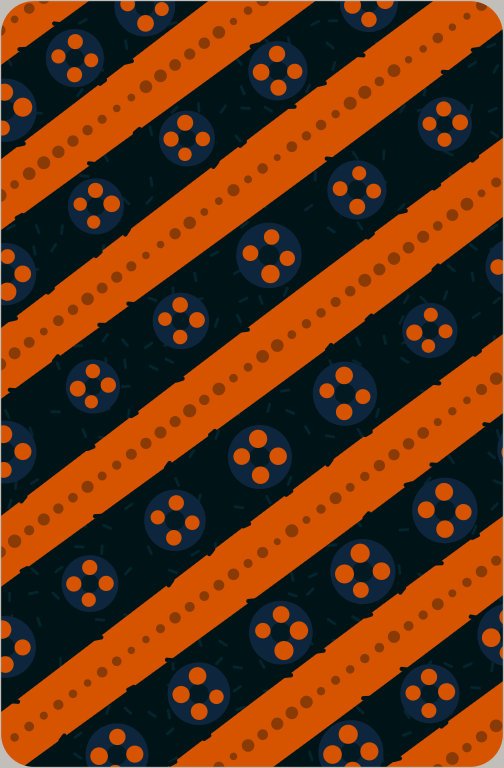
This pattern is drawn by a Shadertoy shader. Its source:

```glsl
const float SLOPE = 0.745;
const vec3 ORANGE = vec3(0.84, 0.33, 0.0);
const vec3 DARK = vec3(0.0, 0.08, 0.09);
const vec3 NAVY = vec3(0.05, 0.15, 0.24);

float hash(vec2 p) {
    return fract(sin(dot(p, vec2(127.1, 311.7))) * 43758.5453);
}

// Antialiased coverage of a signed distance
float fill(float d) {
    return clamp(0.5 - d * iResolution.y, 0.0, 1.0);
}

float capsule(vec2 p, float angle, float halfLength, float radius) {
    float c = cos(angle), s = sin(angle);
    p = vec2(c * p.x + s * p.y, c * p.y - s * p.x);
    p.x -= clamp(p.x, -halfLength, halfLength);
    return length(p) - radius;
}

// Slanted height of a lane: bands at whole numbers, discs at halves
float laneHeight(float n) {
    return 0.961 + 0.2344 * n + 0.0182 * cos(1.257 * n - 0.754);
}

vec2 onLane(float n, float x) {
    return vec2(x, 1.0 + SLOPE * x - laneHeight(n));
}

float bandHalfHeight(float x) {
    return 0.049 + 0.004 * sin(5.0 * x - 0.8);
}

// Short random dashes over the dark ground
vec3 ground(vec2 p) {
    vec2 cell = floor(p / 0.03);
    vec2 jitter = vec2(hash(cell), hash(cell + 17.0)) - 0.5;
    vec2 q = p - (cell + 0.5 + 0.4 * jitter) * 0.03;
    float dash = fill(capsule(q, 6.28 * hash(cell + 41.0), 0.005, 0.0018));
    return mix(DARK, vec3(0.015, 0.14, 0.18), dash * step(0.4, hash(cell + 73.0)));
}

// Navy disc with a dark heart and four uneven orange spots
vec3 drawDisc(vec3 color, vec2 p, float n) {
    float pitch = n < -3.0 ? 0.091 : 0.1087 - 0.0039 * n;
    float start = 0.0065 + 0.039 * step(0.0, n);
    float index = round((p.x - start) / pitch);
    vec2 id = vec2(index, n);
    float radius = 0.035 + 0.008 * hash(id);
    vec2 q = p - onLane(n, start + index * pitch);
    color = mix(color, NAVY, fill(length(q) - radius));
    color = mix(color, DARK, 0.75 * fill(length(q) - 0.32 * radius));
    for (int i = 0; i < 4; i++) {
        float h = hash(id + 9.0 * float(i + 1));
        float angle = 1.5708 * float(i) + 0.35 * (h - 0.5);
        vec2 spot = radius * 0.57 * vec2(cos(angle), sin(angle));
        color = mix(color, ORANGE, fill(length(q - spot) - radius * (0.23 + 0.07 * h)));
    }
    return color;
}

// Orange band with a row of brown beads and chipped edges
vec3 drawBand(vec3 color, vec2 p, float n) {
    float offset = 1.0 - p.y + SLOPE * p.x - laneHeight(n);
    color = mix(color, ORANGE, fill((abs(offset) - bandHalfHeight(p.x)) * 0.8));

    float bead = round(p.x / 0.019);
    float radius = 0.0045 + 0.0042 * hash(vec2(bead, n));
    float d = length(p - onLane(n, bead * 0.019)) - radius;
    color = mix(color, vec3(0.54, 0.23, 0.02), fill(d));

    for (float side = -1.0; side < 2.0; side += 2.0) {
        float cell = floor(p.x / 0.05);
        vec2 id = vec2(cell + 31.0 * side, n);
        float x = (cell + 0.3 + 0.4 * hash(id)) * 0.05;
        vec2 chip = onLane(n, x) + vec2(0.0, side * bandHalfHeight(x));
        float angle = 1.2 * hash(id + 5.0) - 0.2;
        float shape = fill(capsule(p - chip, angle, 0.004, 0.0028));
        color = mix(color, DARK, shape * step(0.45, hash(id + 23.0)));
    }
    return color;
}

void mainImage(out vec4 fragColor, in vec2 fragCoord) {
    vec2 p = fragCoord / iResolution.y;
    vec3 color = ground(p);
    for (int i = -5; i <= 3; i++) {
        float n = float(i);
        color = drawDisc(color, p, n + 0.5);
        color = drawBand(color, p, n);
    }

    // Rounded card outline
    vec2 halfSize = 0.5 * iResolution.xy / iResolution.y;
    vec2 q = abs(p - halfSize) - halfSize + 0.044;
    float card = length(max(q, 0.0)) + min(max(q.x, q.y), 0.0) - 0.0425;
    fragColor = vec4(mix(vec3(0.76, 0.75, 0.73), color, fill(card)), 1.0);
}
```
